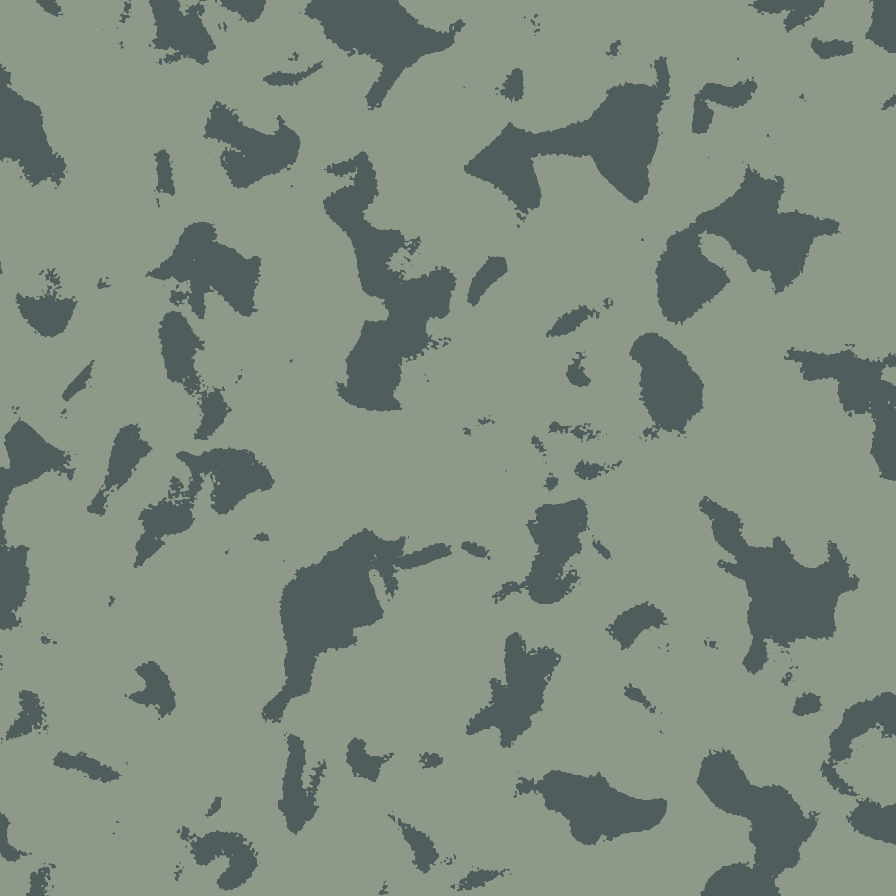
This texture is drawn by a Shadertoy shader. Its source:

```glsl
// Two-tone camouflage: ragged dark green-grey patches and crumbs on pale sage.

const vec3 SAGE = vec3(0.56, 0.60, 0.54);
const vec3 SLATE = vec3(0.31, 0.37, 0.36);

const float PATCH_FREQUENCY = 8.0;   // patches across the canvas height
const float OCTAVE_GAIN = 0.6;
const float GRAIN_FREQUENCY = 230.0; // fine raggedness of the outlines
const float GRAIN_AMOUNT = 0.085;
const float WARP_FREQUENCY = 14.0;
const float WARP_AMOUNT = 0.04;
const float NOISE_DEVIATION = 0.176; // standard deviation of gradientNoise
const float PATCH_LEVEL = 0.69;      // in deviations: sets the covered share
const float EDGE_PIXELS = 0.5;       // width of the smoothed edge

// Sine-free hash: lattice point to two values in 0..1
vec2 hash22(vec2 p) {
    vec3 q = fract(p.xyx * vec3(0.1031, 0.1030, 0.0973));
    q += dot(q, q.yzx + 33.33);
    return fract((q.xx + q.yz) * q.zy);
}

float cornerSlope(vec2 cell, vec2 corner, vec2 local) {
    return dot(2.0 * hash22(cell + corner) - 1.0, local - corner);
}

float gradientNoise(vec2 p) {
    vec2 cell = floor(p);
    vec2 f = p - cell;
    vec2 s = f * f * f * (f * (f * 6.0 - 15.0) + 10.0);
    float low = mix(cornerSlope(cell, vec2(0, 0), f),
                    cornerSlope(cell, vec2(1, 0), f), s.x);
    float high = mix(cornerSlope(cell, vec2(0, 1), f),
                     cornerSlope(cell, vec2(1, 1), f), s.x);
    return mix(low, high, s.y);
}

// Bends the outlines so that they do not follow the noise lattice
vec2 warp(vec2 p, float frequency, float amount) {
    vec2 q = p * frequency;
    return p + amount * vec2(gradientNoise(q + 71.3), gradientNoise(q + 158.6));
}

// Layered noise, scaled to unit deviation
float patchField(vec2 p) {
    const mat2 TURN = mat2(0.8, 0.6, -0.6, 0.8);
    vec2 q = warp(p, WARP_FREQUENCY, WARP_AMOUNT) * PATCH_FREQUENCY + 23.7;
    float amplitude = 1.0;
    float sum = GRAIN_AMOUNT * gradientNoise(TURN * p * GRAIN_FREQUENCY);
    float power = GRAIN_AMOUNT * GRAIN_AMOUNT;
    for (int octave = 0; octave < 3; octave++) {
        sum += amplitude * gradientNoise(q);
        power += amplitude * amplitude;
        amplitude *= OCTAVE_GAIN;
        q = TURN * q * 2.03 + 37.4;
    }
    return sum / (NOISE_DEVIATION * sqrt(power));
}

// Antialiased threshold with an edge of the given width in pixels
float coverage(float field, float level, float edgePixels) {
    float width = max(fwidth(field) * edgePixels, 1e-4);
    return clamp(0.5 + (field - level) / width, 0.0, 1.0);
}

void mainImage(out vec4 fragColor, in vec2 fragCoord) {
    vec2 p = fragCoord / iResolution.y;
    float patches = coverage(patchField(p), PATCH_LEVEL, EDGE_PIXELS);
    fragColor = vec4(mix(SAGE, SLATE, patches), 1.0);
}
```
